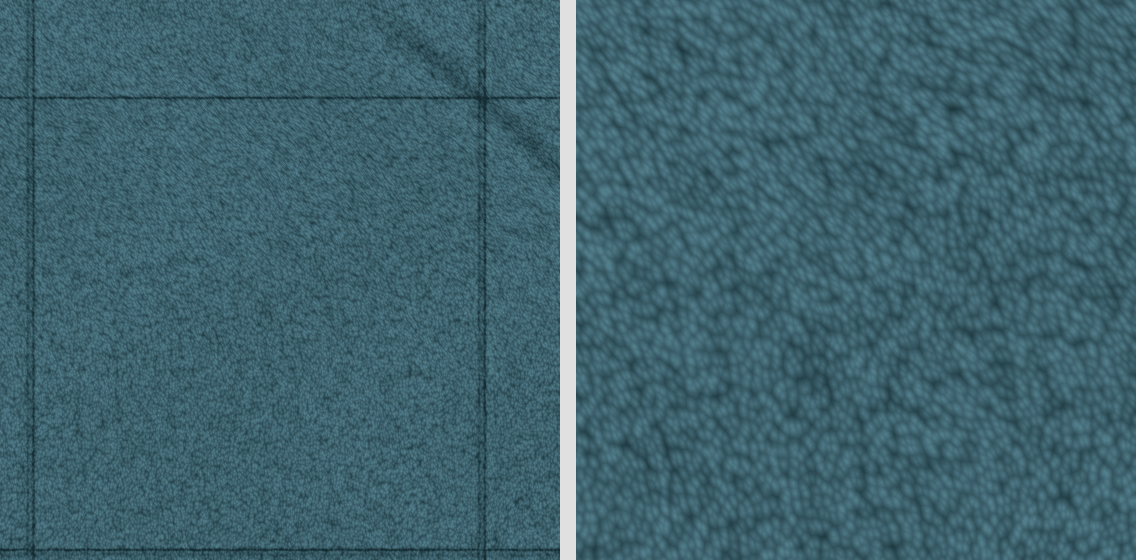
Left, the full canvas; right, a detail of the centre.
Give the GLSL for this texture, as a three.js fragment shader.

```glsl
varying vec2 vUv;

const vec3 DARK_FELT = vec3(0.13, 0.24, 0.27);
const vec3 LIGHT_FELT = vec3(0.29, 0.45, 0.50);
const float BASE_TONE = 0.62;

const vec2 SEAM_ORIGIN = vec2(0.0547, 0.0182);
const vec2 PANEL_PITCH = vec2(0.806, 0.807);
const float STITCH_OFFSET = 0.0052;
const float GROOVE_WIDTH = 0.0024;
const float BAND_WIDTH = 0.0085;

const vec2 FIBRE_CELLS = vec2(215.0, 150.0);
const float FIBRE_CONTRAST = 1.15;
const float MEAN_CELL_DISTANCE = 0.47;

const vec2 CREASE_POINT = vec2(0.861, 0.822);
const float CREASE_WIDTH = 0.019;
const float CREASE_DEPTH = 0.40;

vec2 hash2(vec2 p) {
  vec2 q = vec2(dot(p, vec2(127.1, 311.7)), dot(p, vec2(269.5, 183.3)));
  return fract(sin(q) * 43758.5);
}

// Distance to the nearest jittered cell centre
float cellular(vec2 p) {
  vec2 cell = floor(p);
  vec2 local = fract(p);
  float nearest = 4.0;
  for (int y = -1; y <= 1; y++) {
    for (int x = -1; x <= 1; x++) {
      vec2 corner = vec2(float(x), float(y));
      vec2 offset = corner + hash2(cell + corner) - local;
      nearest = min(nearest, dot(offset, offset));
    }
  }
  return sqrt(nearest);
}

float ridge(float d, float width) {
  return exp(-d * d / (width * width));
}

// Short fibres over progressively broader tufts
float feltGrain(vec2 uv) {
  vec2 bend = 0.003 * vec2(sin(uv.y * 31.0 + 2.0 * sin(uv.x * 17.0)),
                           sin(uv.x * 37.0 + 2.0 * sin(uv.y * 13.0)));
  vec2 p = uv + bend;
  p.x += 0.35 * p.y * smoothstep(0.2, 1.0, uv.y);
  vec2 cells = FIBRE_CELLS;
  float weight = 0.75;
  float sum = 0.0;
  for (int i = 0; i < 4; i++) {
    sum += weight * (MEAN_CELL_DISTANCE - cellular(p * cells + float(i) * 19.7));
    cells *= vec2(0.5, 0.54);
    weight *= 0.6;
  }
  return sum * FIBRE_CONTRAST;
}

// Paired vertical grooves and narrow horizontal grooves
float seamShade(vec2 uv) {
  vec2 panel = (uv - SEAM_ORIGIN) / PANEL_PITCH + 0.5;
  vec2 d = (fract(panel) - 0.5) * PANEL_PITCH;
  d += 0.0004 * vec2(sin(uv.y * 90.0), sin(uv.x * 110.0));
  float lowerRow = 1.0 - mod(floor(panel.y), 2.0);

  float band = ridge(d.x, BAND_WIDTH);
  float vertical = 0.62 * ridge(d.x - STITCH_OFFSET, GROOVE_WIDTH)
                 + 0.36 * ridge(d.x + STITCH_OFFSET, GROOVE_WIDTH)
                 + 0.16 * band;
  float horizontal = 0.78 * ridge(d.y, GROOVE_WIDTH)
                   + 0.12 * ridge(d.y, BAND_WIDTH)
                   + 0.28 * lowerRow * ridge(d.y + 0.009, 0.004);
  horizontal *= 1.0 - 0.65 * band;

  // Raised cloth catches light beside the grooves
  float lip = 0.08 * (ridge(d.x - 0.014, 0.005) + ridge(d.y - 0.009, 0.004));
  return vertical + horizontal - lip;
}

// Soft diagonal fold, fading toward its upper end
float creaseShade(vec2 uv) {
  float along = uv.x - CREASE_POINT.x;
  float height = CREASE_POINT.y - 0.86 * along - 0.4 * along * along;
  float d = (uv.y - height) * 0.76;
  float fade = smoothstep(0.58, 0.78, uv.x);
  float shadow = CREASE_DEPTH * ridge(d, CREASE_WIDTH);
  float glow = 0.07 * ridge(d + 0.043, 0.022);
  return fade * (shadow - glow);
}

void main() {
  float tone = BASE_TONE + feltGrain(vUv);

  // Broad uneven shading across the cloth
  tone += 0.03 * sin(vUv.x * 9.0 + 2.0 * sin(vUv.y * 7.0));
  tone += 0.05 * (vUv.y - 0.5);

  tone -= seamShade(vUv) + creaseShade(vUv);
  gl_FragColor = vec4(mix(DARK_FELT, LIGHT_FELT, clamp(tone, -0.3, 1.2)), 1.0);
}
```
